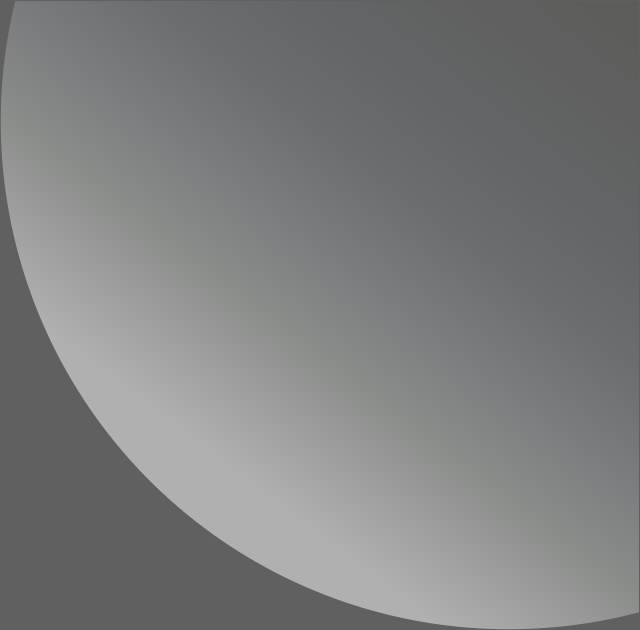
Give the GLSL for this background, as a Shadertoy shader.

```glsl
// A large grey disc, cropped by the top and right borders, on a flat dark ground.
// A circle distance masks the disc; a slanted ramp of grey stops shades it
// from a pale lower-left rim to a dark upper-right corner.

#define DISC_CENTER vec2(0.8074, 0.8074)
#define DISC_RADIUS 0.8062
#define RAMP_SLOPE  0.76
#define BORDER      0.0016
#define GROUND      vec3(0.376)

// Blend towards the next stop while t runs from a to b.
vec3 addStop(vec3 color, vec3 next, float a, float b, float t) {
    return mix(color, next, clamp((t - a) / (b - a), 0.0, 1.0));
}

// Grey ramp, dark (t = -0.79) to pale (t = 0.468).
vec3 discShade(float t) {
    vec3 c = vec3(0.361, 0.361, 0.353);
    c = addStop(c, vec3(0.373, 0.376, 0.373), -0.79, -0.57, t);
    c = addStop(c, vec3(0.396, 0.400, 0.408), -0.57, -0.34, t);
    c = addStop(c, vec3(0.424, 0.428, 0.435), -0.34, -0.18, t);
    c = addStop(c, vec3(0.482, 0.486, 0.494), -0.18, 0.0, t);
    c = addStop(c, vec3(0.541, 0.549, 0.541), 0.0, 0.17, t);
    return addStop(c, vec3(0.690), 0.17, 0.468, t);
}

void mainImage(out vec4 fragColor, in vec2 fragCoord) {
    // Canvas heights, origin at the lower left
    vec2 p = fragCoord / iResolution.y;
    float pixel = 1.0 / iResolution.y;
    float aspect = iResolution.x / iResolution.y;

    // Disc cut by thin top and right borders
    float disc = length(p - DISC_CENTER) - DISC_RADIUS;
    float crop = max(p.x - aspect, p.y - 1.0) + BORDER;
    float mask = clamp(0.5 - max(disc, crop) / pixel, 0.0, 1.0);

    // Slanted shading
    float t = 1.0 - p.y - RAMP_SLOPE * p.x;
    fragColor = vec4(mix(GROUND, discShade(t), mask), 1.0);
}
```
